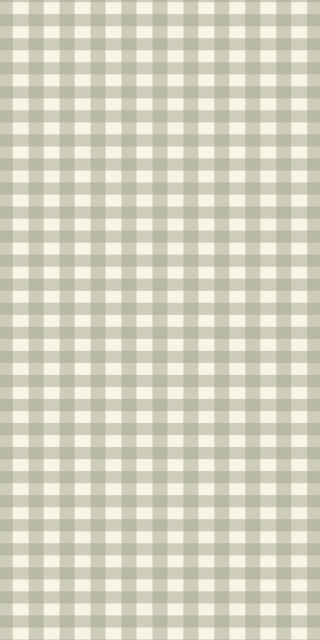
This pattern is drawn by a WebGL 1 fragment shader. Its source:

```glsl
precision highp float;
// Sage gingham check: two crossing sets of translucent bands on cream cloth.

uniform vec2 u_resolution;

const vec3 CREAM = vec3(0.97, 0.96, 0.90);
const vec3 SINGLE_BAND = vec3(0.81, 0.80, 0.73);
const vec3 CROSSED_BANDS = vec3(0.72, 0.73, 0.64);

const vec2 REPEATS = vec2(10.34, 26.61);    // checks across and down
const vec2 BAND_CENTER = vec2(0.168, 0.839); // first band, in repeats from top left
const vec2 BAND_WIDTH = vec2(0.485, 0.505); // share of each repeat

float hash(vec2 p) {
  return fract(sin(dot(p, vec2(12.99, 78.23))) * 4375.85);
}

float valueNoise(vec2 p) {
  vec2 cell = floor(p);
  vec2 f = fract(p);
  f = f * f * (3.0 - 2.0 * f);
  float low = mix(hash(cell), hash(cell + vec2(1.0, 0.0)), f.x);
  float high = mix(hash(cell + vec2(0.0, 1.0)), hash(cell + vec2(1.0, 1.0)), f.x);
  return mix(low, high, f.y);
}

// Coverage of a repeating band; position, width and softness are in repeats.
float bandCoverage(float position, float center, float width, float softness) {
  float distanceToCenter = abs(fract(position - center + 0.5) - 0.5);
  float edge = distanceToCenter - 0.5 * width;
  return 1.0 - smoothstep(-softness, softness, edge);
}

vec3 ginghamColor(float across, float down) {
  vec3 oneWay = mix(CREAM, SINGLE_BAND, across);
  vec3 otherWay = mix(SINGLE_BAND, CROSSED_BANDS, across);
  return mix(oneWay, otherWay, down);
}

void main() {
  vec2 uv = gl_FragCoord.xy / u_resolution;
  uv.y = 1.0 - uv.y;

  // Position in repeats, with edges about a pixel wide
  vec2 check = uv * REPEATS;
  vec2 softness = 0.7 * REPEATS / u_resolution;

  // The vertical band centre is measured at the left border
  float across = bandCoverage(check.x, BAND_CENTER.x, BAND_WIDTH.x, softness.x);
  float down = bandCoverage(check.y, BAND_CENTER.y, BAND_WIDTH.y, softness.y);
  vec3 color = ginghamColor(across, down);

  // Barely visible unevenness of the dye
  color += 0.006 * (valueNoise(check * 1.5) - 0.5);

  gl_FragColor = vec4(color, 1.0);
}
```
